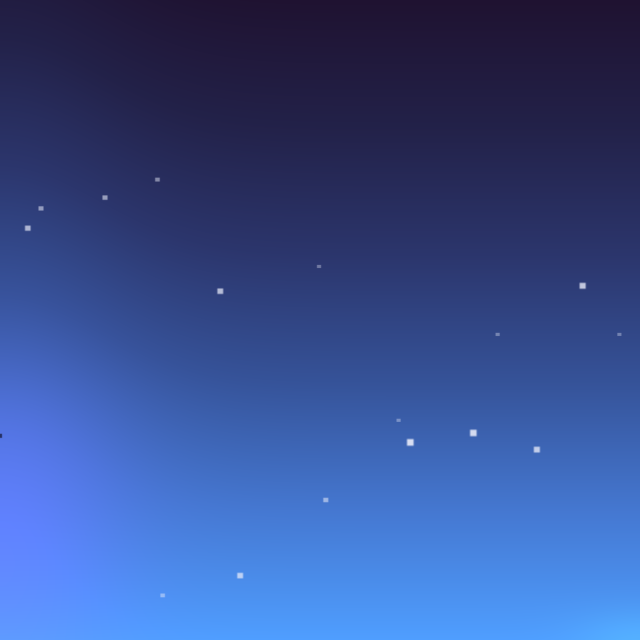
This background is drawn by a Shadertoy shader. Its source:

```glsl
const int STAR_COUNT = 16;
const vec3 STAR_COLOR = vec3(0.92, 0.93, 0.98);
const vec3 VIOLET_GLOW = vec3(0.09, -0.02, 0.11);
const vec3 CORNER_GLOW = vec3(0.02, 0.07, 0.02);
const vec3 SPECK_COLOR = vec3(0.10, 0.12, 0.27);

// Sky colours at equal steps from the horizon to the zenith
const vec3 SKY[6] = vec3[6](
    vec3(0.31, 0.62, 1.00),
    vec3(0.27, 0.47, 0.82),
    vec3(0.21, 0.325, 0.60),
    vec3(0.17, 0.21, 0.425),
    vec3(0.135, 0.13, 0.285),
    vec3(0.12, 0.07, 0.19)
);

float hash(float n) {
    return fract(sin(n * 127.1 + 11.7) * 43758.5453);
}

vec3 skyColor(float height) {
    float level = clamp(height, 0.0, 0.999) * 5.0;
    int index = int(level);
    return mix(SKY[index], SKY[index + 1], fract(level));
}

float glow(vec2 p, vec2 center, vec2 radius) {
    vec2 d = (p - center) / radius;
    return exp(-dot(d, d));
}

float softSquare(vec2 p, vec2 center, vec2 halfSize) {
    vec2 d = abs(p - center) / halfSize;
    vec2 edge = 1.0 - smoothstep(0.45, 1.15, d);
    return edge.x * edge.y;
}

// Each star keeps to its own vertical strip, below the dark zenith
float starField(vec2 p, int count) {
    float light = 0.0;
    for (int i = 0; i < count; i++) {
        float id = float(i);
        vec2 center = vec2((id + hash(id)) / float(count),
                           mix(0.05, 0.77, hash(id + 31.0)));
        float magnitude = pow(hash(id + 67.0), 2.0);
        vec2 halfSize = mix(vec2(0.004, 0.003), vec2(0.0065), magnitude);
        float brightness = mix(0.35, 0.9, magnitude);
        light = max(light, brightness * softSquare(p, center, halfSize));
    }
    return light;
}

void mainImage(out vec4 fragColor, in vec2 fragCoord) {
    vec2 uv = fragCoord / iResolution.xy;

    // The bright horizon climbs along the left side
    float lift = 0.14 * exp(-pow(uv.x / 0.22, 2.0)) * smoothstep(0.0, 0.4, uv.y);
    vec3 color = skyColor(uv.y - lift);

    // Side and corner glows
    color += VIOLET_GLOW * glow(uv, vec2(0.0, 0.16), vec2(0.19, 0.25));
    color += CORNER_GLOW * glow(uv, vec2(1.0, 0.0), vec2(0.10, 0.05));

    // Stars and a dark speck on the left edge
    color = mix(color, STAR_COLOR, starField(uv, STAR_COUNT));
    color = mix(color, SPECK_COLOR, 0.8 * softSquare(uv, vec2(0.0, 0.319), vec2(0.004)));

    fragColor = vec4(clamp(color, 0.0, 1.0), 1.0);
}
```
